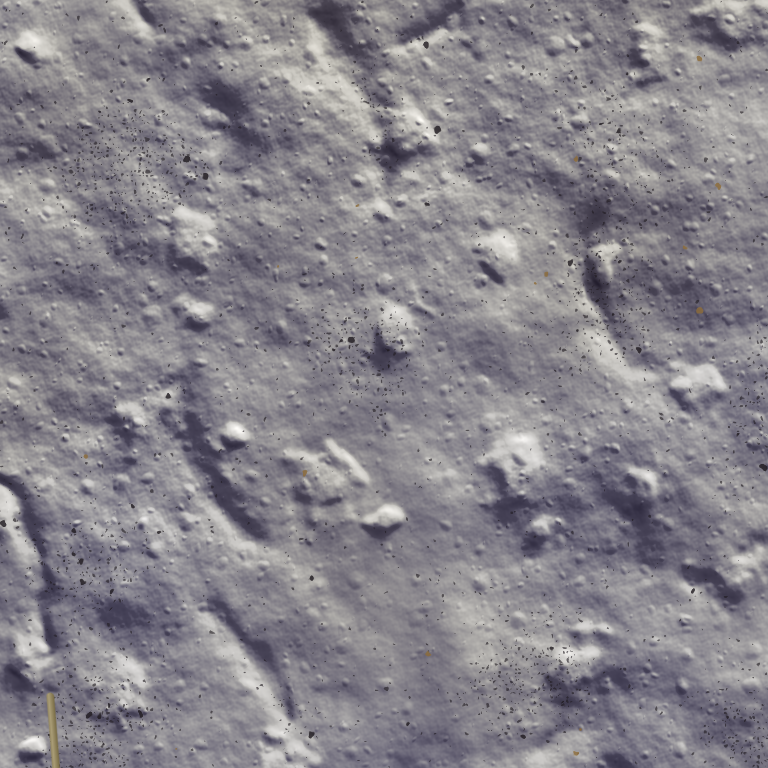
Reproduce this texture procedurally as a Shadertoy shader.

```glsl
// Thickly painted rough plaster in raking light: a height field of noise,
// curved grooves, crusty lumps and small bumps is shaded by its slope toward
// the light, then tinted violet-grey and sprinkled with pits and specks.

#define BASE_TONE 0.532
#define RELIEF 0.0145
#define GROOVE_DEPTH 0.0068
#define CRUST_HEIGHT 0.0070
#define BUMP_SLOPE 0.125
#define SHADOW 0.18
#define BLOTCH 0.07
#define LIGHT_DIR normalize(vec2(0.40, 0.92))

vec2 hash2(vec2 p) {
    vec3 q = fract(p.xyx * vec3(0.1031, 0.1030, 0.0973));
    q += dot(q, q.yzx + 33.33);
    return fract((q.xx + q.yz) * q.zy);
}

float cornerSlope(vec2 cell, vec2 offset) {
    return dot(hash2(cell) * 2.0 - 1.0, offset);
}

// Gradient noise, roughly -0.6 to 0.6
float noise(vec2 p) {
    vec2 i = floor(p), f = fract(p), o = vec2(0, 1);
    vec2 u = f * f * f * (f * (f * 6.0 - 15.0) + 10.0);
    return mix(mix(cornerSlope(i, f), cornerSlope(i + o.yx, f - o.yx), u.x),
               mix(cornerSlope(i + o, f - o), cornerSlope(i + 1.0, f - 1.0), u.x), u.y);
}

float fbm(vec2 p, int octaves) {
    float sum = 0.0, amp = 1.0;
    for (int i = 0; i < octaves; i++) {
        sum += amp * noise(p);
        p = mat2(1.68, 1.26, -1.26, 1.68) * p + 17.3;
        amp *= 0.41;
    }
    return sum;
}

// One random spot per cell: distance to it, its radius (cell units), a random value
vec3 spot(vec2 p, float freq, float seed) {
    vec2 id = floor(p * freq) + seed;
    vec2 a = hash2(id), b = hash2(id + 57.0);
    float r = mix(0.12, 0.38, b.x * b.x);
    vec2 centre = 0.5 + (a - 0.5) * (1.0 - 2.0 * r);
    return vec3(length(fract(p * freq) - centre), r, b.y);
}

float disc(vec3 s, float blur) {
    return 1.0 - smoothstep(s.y - blur, s.y + blur, s.x);
}

vec2 warp(vec2 p) {
    p += 0.035 * vec2(noise(p * 7.0), noise(p * 7.0 + 31.0));
    return p + 0.014 * vec2(noise(p * 24.0 + 5.0), noise(p * 24.0 + 47.0));
}

// Large forms: x = height, y = groove amount, z = crust amount
vec3 broadForms(vec2 p) {
    vec2 w = warp(p);
    float ragged = noise(p * 36.0 + 71.0);
    float groove = 0.0, crust = 0.0;
    for (int k = 0; k < 9; k++) {
        vec2 o = vec2(k % 3, k / 3) - 1.0;
        // Curved finger-wide stroke, steep or shallow
        vec2 id = floor(w * 3.4) + o;
        vec2 a = hash2(id + 11.0), b = hash2(id + 83.0), c = hash2(id + 140.0);
        float angle = (b.x < 0.55 ? -1.1 : 0.4) + (b.y - 0.5) * 0.5;
        vec2 q = w - (id + a) / 3.4;
        q = vec2(q.x * cos(angle) + q.y * sin(angle), q.y * cos(angle) - q.x * sin(angle));
        q.y += (c.x - 0.5) * 5.0 * q.x * q.x;
        float d = length(vec2(max(abs(q.x) - mix(0.04, 0.13, c.y), 0.0), q.y));
        d *= 1.0 + 0.4 * ragged;
        float width = mix(0.013, 0.025, a.x);
        groove = max(groove, mix(0.5, 1.0, c.y) * step(fract(a.y * 7.0), 0.82) * exp(-d * d / (width * width)));
        // Clustered ragged lump
        id = floor(w * 8.0) + o;
        a = hash2(id + 201.0);
        b = hash2(id + 260.0);
        d = length(w - (id + a) / 8.0) / mix(0.014, 0.040, b.x) * (1.0 + 0.8 * ragged);
        crust = max(crust, step(b.y, 0.28 + 0.9 * noise(id * 0.37 + 3.7)) * exp(-d * d * d));
    }
    float h = RELIEF * fbm(p * 6.0, 2) - GROOVE_DEPTH * groove + CRUST_HEIGHT * crust;
    return vec3(h, groove, crust);
}

float bumps(vec2 p, float freq, float chance, float seed) {
    vec3 s = spot(p, freq, seed);
    float dome = max(1.0 - s.x * s.x / (s.y * s.y), 0.0);
    return step(s.z, chance) * BUMP_SLOPE * s.y / freq * dome * dome;
}

float height(vec2 p) {
    vec3 forms = broadForms(p);
    float rough = 1.0 + 0.8 * noise(p * 3.0 + 9.0) + 0.4 * forms.z + 0.3 * (p.y - 0.5);
    float fine = RELIEF * 0.165 * fbm(p * 25.0 + 4.0, 4);
    vec2 w = p + 0.007 * vec2(noise(p * 42.0), noise(p * 42.0 + 19.0));
    return forms.x + rough * (fine + bumps(w, 23.0, 0.40, 5.0)
        + bumps(w + 0.013, 38.0, 0.32, 90.0) + bumps(w, 64.0, 0.22, 170.0));
}

void mainImage(out vec4 fragColor, in vec2 fragCoord) {
    float px = 1.0 / iResolution.y;
    vec2 p = fragCoord * px;
    vec2 toLight = LIGHT_DIR, stepVec = toLight * 0.0016;
    vec3 forms = broadForms(p);

    // Slope shading, soft cast shadow, dark grooves and pale crusts
    float tone = BASE_TONE + (height(p - stepVec) - height(p + stepVec)) / 0.0032;
    float rise = broadForms(p + toLight * 0.028).x - forms.x;
    tone -= SHADOW * smoothstep(0.002, 0.010, rise) + 0.09 * forms.y;
    tone += forms.z * (0.10 + 0.15 * noise(p * 70.0));
    tone += BLOTCH * fbm(warp(p) * 11.0 + 33.0, 3);
    tone += 0.08 * noise(p * 2.7 + 21.0) + 0.018 * noise(p * 250.0);
    tone = max(tone, 0.215 + 0.22 * tone);
    tone = min(tone, 0.52 + 0.33 * tone);

    // Violet shadows, neutral mid tones, warm lights
    vec3 tint = mix(vec3(0.005, -0.012, 0.06), vec3(0.008, 0.0, -0.014), smoothstep(0.3, 0.75, tone));
    float warmth = 0.025 * noise(p * 3.3 + 60.0) + 0.014 * (p.y - 0.5);
    vec3 color = tone + tint + warmth * vec3(0.4, 0.2, -1.0);

    // Clustered pinholes, a few larger ragged pits, ochre specks
    vec2 w = p + 0.0045 * vec2(noise(p * 130.0), noise(p * 130.0 + 13.0));
    float cluster = smoothstep(0.08, 0.48, noise(p * 4.5 + 40.0) + 0.18 * forms.y);
    vec3 pin = spot(w, 190.0, 300.0), pit = spot(w, 80.0, 410.0), speck = spot(w, 85.0, 520.0);
    float holes = disc(pin, 120.0 * px) * step(pin.z, 0.03 + 0.45 * cluster) * 0.6;
    holes = max(holes, disc(pit, 55.0 * px) * step(pit.z, 0.001 + 0.05 * cluster) * 0.8);
    color = mix(color, vec3(0.12, 0.10, 0.12), holes);
    color = mix(color, vec3(0.55, 0.42, 0.22), 0.8 * disc(speck, 60.0 * px) * step(speck.z, 0.002));

    // Dry straw at the lower left edge
    vec2 s = p - vec2(0.073 - 0.08 * p.y, 0.0);
    float straw = 1.0 - smoothstep(0.005 - px, 0.005 + px, length(vec2(s.x, max(s.y - 0.093, 0.0))));
    color = mix(color, vec3(0.66, 0.61, 0.46) - 28.0 * abs(s.x + 0.002), straw);

    fragColor = vec4(clamp(color, 0.0, 1.0), 1.0);
}
```
